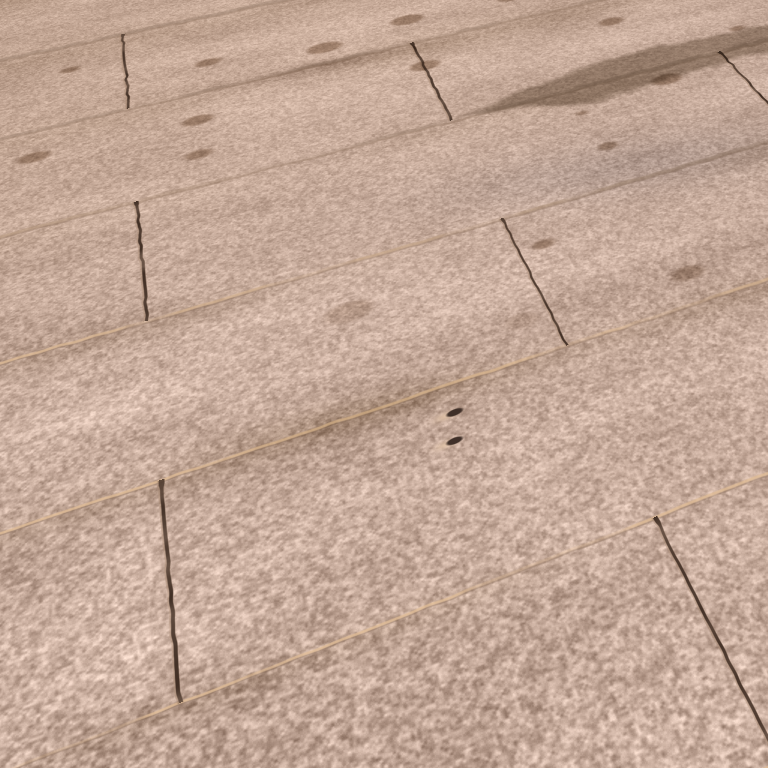
A three.js fragment shader for this texture:

```glsl
varying vec2 vUv;

float hash(vec2 p) {
  vec3 q = fract(p.xyx * 0.1031);
  q += dot(q, q.yzx + 33.33);
  return fract((q.x + q.y) * q.z);
}

float noise(vec2 p) {
  vec2 i = floor(p), f = fract(p);
  f *= f * (3.0 - 2.0 * f);
  return mix(mix(hash(i), hash(i + vec2(1, 0)), f.x),
             mix(hash(i + vec2(0, 1)), hash(i + vec2(1, 1)), f.x), f.y);
}

float fbm(vec2 p) {
  float sum = 0.0, amp = 0.5;
  for (int i = 0; i < 4; i++) {
    sum += amp * noise(p);
    p = p * 2.03 + 17.3;
    amp *= 0.5;
  }
  return sum / 0.9375;
}

// Ground position: x in slab lengths, y in slab rows
vec2 groundAt(vec2 uv) {
  vec2 p = vec2(uv.x, 1.0 - uv.y);
  vec2 a = vec2(1.479, -0.293) - 0.284 * p;
  vec2 b = vec2(0.017, -0.1654) - 0.2 * p;
  vec2 c = p - vec2(0.2344, 0.9154);
  return vec2(c.x * b.y - c.y * b.x, a.x * c.y - a.y * c.x) / (a.x * b.y - a.y * b.x);
}

float line(float d, float halfWidth) {
  return 1.0 - smoothstep(halfWidth - 0.001, halfWidth + 0.0012, abs(d));
}

float softEllipse(vec2 p, vec2 radius) {
  return exp(-dot(p / radius, p / radius));
}

void main() {
  vec2 ground = groundAt(vUv);
  float depth = 1.0 + 0.284 * ground.x + 0.2 * ground.y;
  float far = smoothstep(1.3, 1.75, depth);
  float row = floor(ground.y);

  // Granite grain, finer and fainter with distance
  vec2 grainPos = ground * vec2(165.0, 52.0);
  float grain = 0.55 * noise(grainPos) + 0.45 * noise(grainPos * 1.9 + 7.7) - 0.5;
  vec3 color = vec3(0.785, 0.678, 0.618) + grain * 0.4 / pow(depth, 1.3);
  color += (hash(floor(vUv * 512.0)) - 0.5) * 0.035;

  // Broad mottling and long streaks
  color += (fbm(ground * vec2(5.0, 4.0)) - 0.5) * 0.13;
  color += (noise(ground * vec2(2.0, 9.0) + 31.0) - 0.5) * 0.035;
  color += (hash(vec2(floor(ground.x + 0.5 * mod(row, 2.0)), row)) - 0.5) * 0.02;
  color -= vec3(0.0, 0.005, 0.015) * smoothstep(0.4, 0.9, vUv.y - 0.4 * vUv.x);

  // Long joints: pale filler near, dark seams far
  float bed = (fract(ground.y + 0.5) - 0.5) * 0.32 / (depth * depth);
  bed += (noise(ground * vec2(45.0, 1.0)) - 0.5) * 0.0014;
  float broken = smoothstep(0.2, 0.5, noise(ground * vec2(16.0, 2.0) + 5.0));
  float grime = exp(-abs(bed + 0.009) * 75.0) * noise(ground * vec2(4.0, 1.0) + 11.0);
  color -= vec3(0.1, 0.1, 0.11) * grime;
  color = mix(color, vec3(0.57, 0.46, 0.38), line(bed + 0.002, 0.001) * 0.45);
  vec3 filler = mix(vec3(0.88, 0.74, 0.59), vec3(0.6, 0.5, 0.43), far);
  color = mix(color, filler, line(bed, 0.0014) * (0.3 + 0.5 * broken) * (1.0 - 0.4 * far));

  // Short joints, offset by half a slab in every other row
  float across = fract(ground.x + 0.5 * mod(row, 2.0) + 0.5) - 0.5;
  float cross = across * 1.38 / depth + (noise(ground * vec2(1.0, 22.0)) - 0.5) * 0.0025;
  float gap = mix(0.0018, 0.0032, hash(vec2(row, 4.0))) / depth;
  gap *= 1.0 + 0.7 * smoothstep(0.95, 0.98, fract(ground.y));
  color = mix(color, vec3(0.66, 0.54, 0.45), line(cross + 0.001, gap + 0.0012) * 0.5);
  float chipped = 0.65 + 0.35 * noise(ground * vec2(3.0, 14.0));
  color = mix(color, vec3(0.25, 0.18, 0.14), line(cross, gap) * chipped);

  // Damp wedge tapering to the left
  float wobble = fbm(vUv * vec2(16.0, 30.0)) - 0.5;
  float wedge = vUv.y - 0.849 - 0.255 * (vUv.x - 0.6) + wobble * 0.016;
  float wedgeHalf = 0.022 * smoothstep(0.57, 0.8, vUv.x) - 0.006 * smoothstep(0.84, 1.0, vUv.x);
  float damp = 1.0 - smoothstep(wedgeHalf - 0.004, wedgeHalf + 0.004, abs(wedge));
  damp *= smoothstep(0.57, 0.66, vUv.x);
  color = mix(color, color * vec3(0.73, 0.7, 0.66), damp);

  // Soft grey shading and a thin shadow along the far rows
  vec2 shade = vUv - vec2(0.83, 0.785);
  shade.y -= 0.16 * shade.x;
  color -= vec3(0.12, 0.105, 0.09) * softEllipse(shade, vec2(0.22, 0.035));
  vec2 streak = vUv - vec2(0.43, 0.915);
  streak.y -= 0.2 * streak.x;
  color -= 0.13 * softEllipse(streak, vec2(0.11, 0.007));
  vec2 dirt = vUv - vec2(0.45, 0.462);
  dirt.y -= 0.28 * dirt.x;
  color -= vec3(0.08, 0.08, 0.09) * softEllipse(dirt, vec2(0.17, 0.019));

  // Scattered wet spots on the far slabs
  vec2 spotGrid = ground * vec2(5.0, 2.0);
  vec2 cell = floor(spotGrid);
  vec2 center = 0.25 + 0.5 * vec2(hash(cell + 3.1), hash(cell + 8.7));
  float radius = mix(0.06, 0.15, hash(cell + 21.0));
  float spot = length((fract(spotGrid) - center) * vec2(0.9, 1.1)) + wobble * 0.06;
  spot = 1.0 - smoothstep(radius - 0.035, radius + 0.035, spot);
  spot *= step(0.62, hash(cell + 14.0)) * smoothstep(1.3, 1.5, depth);
  color = mix(color, color * vec3(0.76, 0.71, 0.66), spot);

  // Pair of lifting holes with bright worn lips
  for (int i = 0; i < 2; i++) {
    vec2 hole = vUv - vec2(0.592, 0.463 - 0.037 * float(i));
    hole.y -= 0.35 * hole.x;
    vec2 lip = hole + vec2(0.012, 0.001);
    color = mix(color, vec3(0.9, 0.78, 0.67), 0.8 * softEllipse(lip, vec2(0.013, 0.005)));
    float pit = 1.0 - smoothstep(0.7, 1.2, length(hole / vec2(0.011, 0.0045)));
    color = mix(color, vec3(0.25, 0.19, 0.16), pit);
  }

  gl_FragColor = vec4(clamp(color, 0.0, 1.0), 1.0);
}
```
